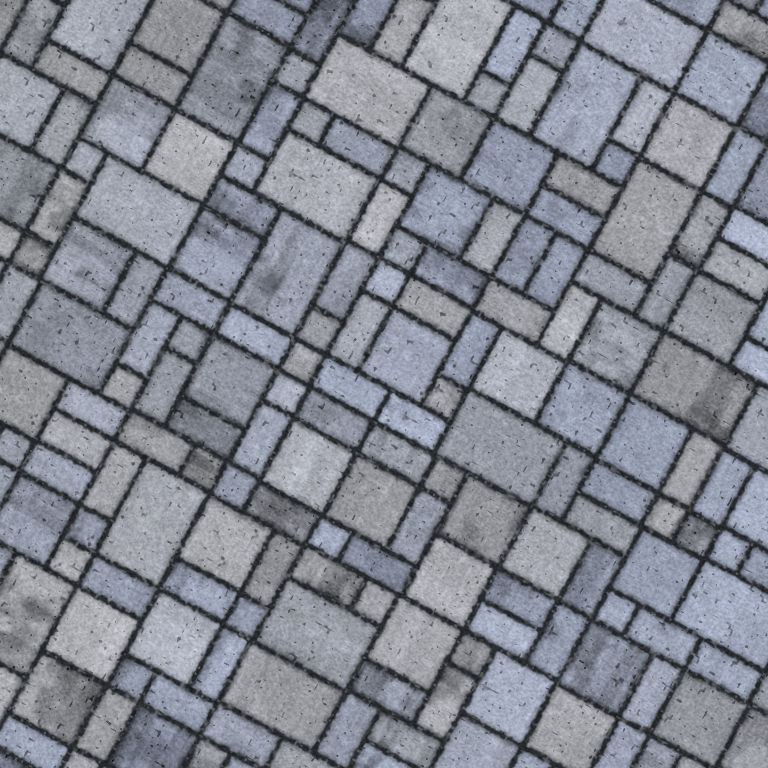
Give the GLSL for this texture, as a WebGL 1 fragment shader.

```glsl
precision highp float;
// Slanted paving of weathered grey stones in mixed sizes with dark gritty joints.
uniform vec2 u_resolution;

float hash(vec2 p) {
  return fract(sin(dot(p, vec2(127.1, 311.7))) * 43758.5453);
}

float noise(vec2 p) {
  vec2 i = floor(p), f = fract(p);
  f = f * f * (3.0 - 2.0 * f);
  return mix(mix(hash(i), hash(i + vec2(1.0, 0.0)), f.x),
             mix(hash(i + vec2(0.0, 1.0)), hash(i + 1.0), f.x), f.y);
}

float fbm(vec2 p) {
  float sum = 0.0, amp = 0.53;
  for (int i = 0; i < 4; i++) {
    sum += amp * noise(p);
    p = p * 2.03 + 17.3;
    amp *= 0.5;
  }
  return sum;
}

// Shifted grid lines through a vertex; cells become 1, 2 or 3 units long.
vec2 gridLine(vec2 v) {
  return 2.0 * v + step(0.5, hash(v)) - 0.5 + 0.12 * (hash(v + 41.0) - 0.5);
}

// Bounds (low corner, high corner) of the stone that holds q.
vec4 stoneBounds(vec2 q) {
  vec2 lo = vec2(0.0), hi = vec2(1.0);
  for (int j = -1; j <= 1; j++) {
    for (int i = -1; i <= 1; i++) {
      vec2 c = floor(q * 0.5) + vec2(float(i), float(j));
      vec2 a = gridLine(c), b = gridLine(c + vec2(1.0, 0.0));
      vec2 d = gridLine(c + vec2(0.0, 1.0)), e = gridLine(c + 1.0);
      bool even = mod(c.x + c.y, 2.0) < 0.5;
      vec2 l = even ? vec2(a.x, b.y) : vec2(d.x, a.y);
      vec2 h = even ? vec2(e.x, d.y) : vec2(b.x, e.y);
      if (all(greaterThanEqual(q, l)) && all(lessThan(q, h))) {
        lo = l;
        hi = h;
      }
    }
  }
  // Cut long cells in two, and a few square ones in half.
  for (int k = 0; k < 2; k++) {
    vec2 size = hi - lo, seed = lo + hi + float(k) * 7.0;
    float longSide = max(size.x, size.y), shortSide = min(size.x, size.y);
    bool wide = abs(size.x - size.y) < 0.4 ? hash(seed + 3.0) < 0.5 : size.x > size.y;
    vec2 axis = wide ? vec2(1.0, 0.0) : vec2(0.0, 1.0);
    bool middle = shortSide > 1.5 && shortSide < 2.5;
    float chance = longSide > 2.5 ? (middle ? 0.35 : 1.0) : (middle ? 0.16 : 0.0);
    if (hash(seed) < chance) {
      float part = longSide > 2.5 ? (hash(seed + 5.0) < 0.5 ? 0.333 : 0.667) : 0.5;
      float cut = dot(lo, axis) + (wide ? size.x : size.y) * part;
      if (dot(q, axis) < cut) hi = mix(hi, vec2(cut), axis);
      else lo = mix(lo, vec2(cut), axis);
    }
  }
  return vec4(lo, hi);
}

void main() {
  vec2 uv = gl_FragCoord.xy / u_resolution.y;
  vec2 q = mat2(0.879, 0.477, -0.477, 0.879) * uv * 21.4 + 3.0;
  float pixel = 21.4 / u_resolution.y;

  // Rounded stone outline with a chipped edge
  vec4 box = stoneBounds(q);
  vec2 center = 0.5 * (box.xy + box.zw);
  vec2 r = abs(q - center) - 0.5 * (box.zw - box.xy) + 0.15;
  float dist = length(max(r, 0.0)) + min(max(r.x, r.y), 0.0) - 0.08;
  dist += 0.07 * (noise(q * 9.0) - 0.5);

  // Tone and tint of each stone
  float id = hash(center);
  float tone = 0.65 + 0.12 * (id - 0.5);
  vec3 tint = mix(vec3(0.99, 0.985, 0.975), vec3(0.95, 0.985, 1.06),
                  smoothstep(0.1, 0.75, hash(center + 9.0)));
  tint = mix(tint, vec3(1.0, 0.99, 0.95), 0.6 * smoothstep(0.45, 0.0, uv.x) * uv.y);

  // Streaks along the stone and cloudy stains
  vec2 along = hash(center + 2.0) < 0.5 ? q : q.yx;
  float streak = fbm(along * vec2(2.2, 0.35) + id * 90.0);
  float cloud = fbm(q * 1.1 + id * 57.0);
  float stained = smoothstep(0.35, 0.95, hash(center + 13.0));
  tone += 0.14 * (streak - 0.5);
  tone -= stained * (0.16 * smoothstep(0.42, 0.7, streak) + 0.15 * smoothstep(0.48, 0.7, cloud));

  // Fine grain, pale flecks and dark pits
  float grain = noise(q * 14.0) + noise(q * 23.0 + 8.0) - 1.0;
  tone += 0.1 * grain;
  tone += 0.05 * smoothstep(0.55, 0.8, fbm(q * 4.0 + 30.0));
  tone -= 0.25 * smoothstep(0.83, 0.95, noise(q * 9.0 + 60.0));
  tone -= 0.13 * smoothstep(-0.16, 0.0, dist);
  vec3 stone = vec3(0.985, 1.0, 1.045) * tint * tone;

  // Joint filled with grit
  float grit = smoothstep(0.55, 0.95, noise(q * 11.0 + 20.0));
  vec3 joint = vec3(0.15, 0.16, 0.175) + 0.07 * grain + 0.2 * grit;

  float edge = smoothstep(-0.02 - pixel, 0.02 + pixel, dist);
  gl_FragColor = vec4(mix(stone, joint, edge), 1.0);
}
```
